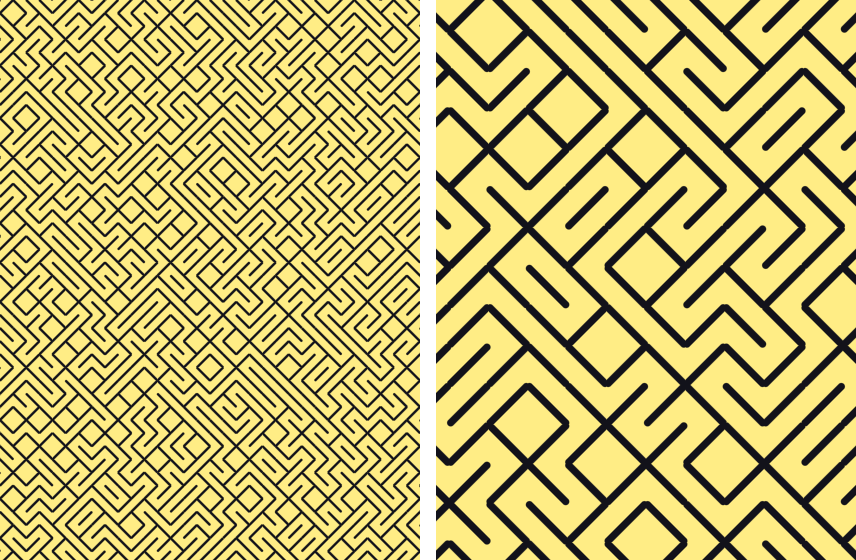
Left: the whole. Right: its middle third, enlarged.
This pattern is drawn by a Shadertoy shader. Its source:

```glsl
#define COLUMNS 32.0
#define HALF_WIDTH 0.092   // stroke half width, in cells
#define END_INSET 0.04     // gap from stroke end to cell corner, in cells
#define EDGE_SOFTNESS 0.77 // half width of the edge ramp, in pixels
#define RISING_SHARE 0.5
#define PAPER vec3(1.00, 0.93, 0.52)
#define INK vec3(0.07, 0.07, 0.10)

// Integer hash of a cell, 0 to 1
float hashCell(ivec2 cell) {
    uvec2 q = uvec2(cell + 1024) * uvec2(1597334673u, 3812015801u);
    uint n = (q.x ^ q.y) * 1597334673u;
    n = (n ^ (n >> 15)) * 2246822519u;
    n ^= n >> 13;
    return float(n >> 8) / 16777216.0;
}

float segmentDistance(vec2 p, vec2 halfSpan) {
    float t = clamp(dot(p, halfSpan) / dot(halfSpan, halfSpan), -1.0, 1.0);
    return length(p - halfSpan * t);
}

// Distance to the nearest diagonal, own cell and neighbours
float mazeDistance(vec2 p) {
    ivec2 home = ivec2(floor(p));
    float nearest = 1.0;
    for (int y = -1; y <= 1; y++) {
        for (int x = -1; x <= 1; x++) {
            ivec2 cell = home + ivec2(x, y);
            float slope = hashCell(cell) < RISING_SHARE ? 1.0 : -1.0;
            vec2 halfSpan = vec2(1.0, slope) * (0.5 - END_INSET);
            vec2 local = p - vec2(cell) - 0.5;
            nearest = min(nearest, segmentDistance(local, halfSpan));
        }
    }
    return nearest;
}

void mainImage(out vec4 fragColor, in vec2 fragCoord) {
    // Grid hangs from the top left corner
    float pixel = COLUMNS / iResolution.x;
    vec2 p = vec2(fragCoord.x, iResolution.y - fragCoord.y) * pixel;

    float edge = EDGE_SOFTNESS * pixel;
    float paperAmount = smoothstep(HALF_WIDTH - edge, HALF_WIDTH + edge, mazeDistance(p));
    fragColor = vec4(mix(INK, PAPER, paperAmount), 1.0);
}
```
